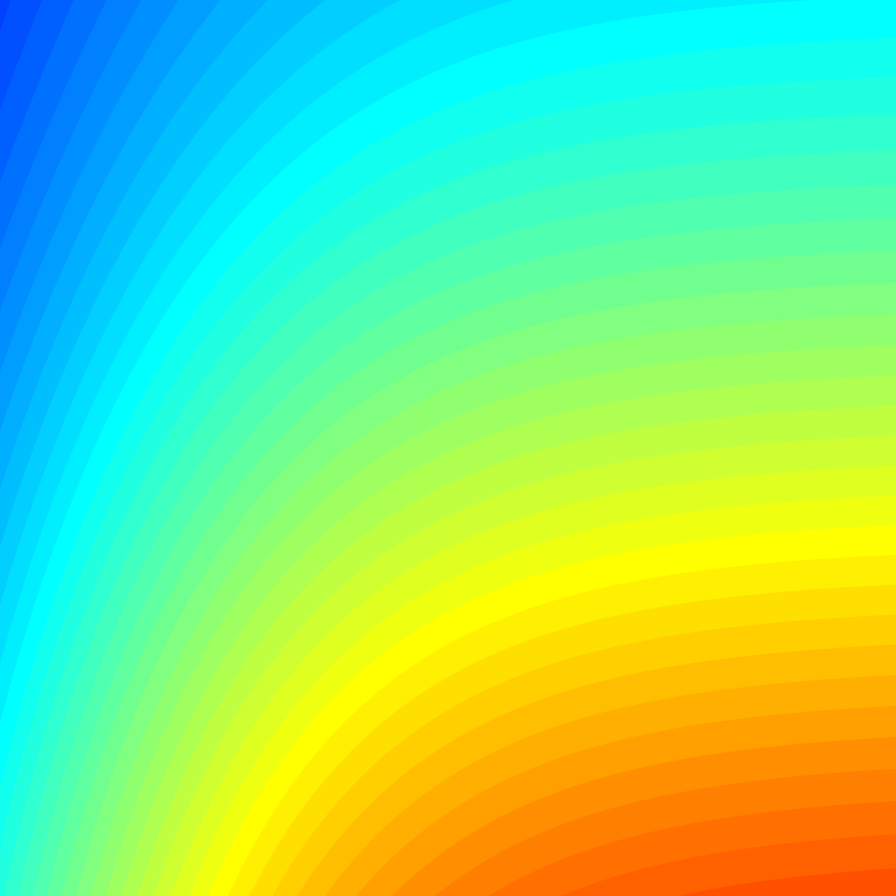
Give the GLSL for this background, as a Shadertoy shader.

```glsl
// Filled contour map of a smooth scalar field in a blue-cyan-yellow-red ramp.
// Each row rises along x as a tanh curve; cubic profiles down the left and right
// sides set its ends, and the field is cut into evenly spaced colour bands.

// Cubic that bends a straight profile: zero at both ends and at the crossing
float bend(float t, float crossing) {
    return t * (1.0 - t) * (crossing - t);
}

// Field height, measured in bands
float fieldHeight(vec2 uv) {
    float depth = 1.0 - uv.y;
    float left = -12.35 + 14.05 * depth - 5.2 * bend(depth, 0.8);
    float right = -0.91 + 27.7 * depth - 9.3 * bend(depth, 0.73);
    return mix(left, right, tanh(2.5 * uv.x) / tanh(2.5));
}

// Band ramp: 0 is cyan, 16 is yellow, 16 bands per channel sweep
vec3 bandColor(float band) {
    vec3 ramp = vec3(band, min(band + 16.0, 32.0 - band), 16.0 - band);
    return clamp(ramp / 16.0, 0.0, 1.0);
}

void mainImage(out vec4 fragColor, in vec2 fragCoord) {
    vec2 uv = fragCoord / iResolution.xy;
    float height = fieldHeight(uv);

    // Step at every whole height, softened over one pixel
    float edge = floor(height + 0.5);
    float softStep = clamp((height - edge) / max(fwidth(height), 1e-5) + 0.5, 0.0, 1.0);

    fragColor = vec4(bandColor(edge + softStep), 1.0);
}
```
